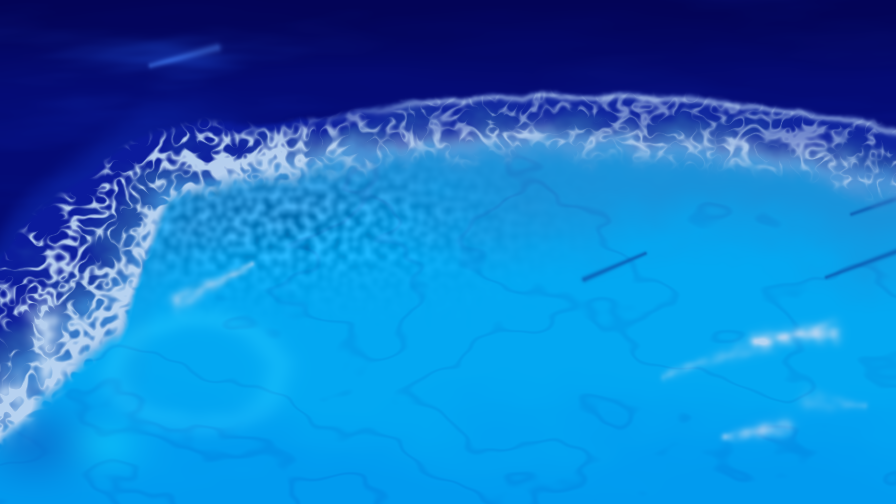
Give the GLSL for this background, as a WebGL 2 fragment shader.

```glsl
#version 300 es
precision highp float;
uniform vec2 u_resolution;
out vec4 outColor;

#define DEEP vec3(0.015, 0.045, 0.46)
#define INDIGO vec3(0.01, 0.015, 0.34)
#define SLATE vec3(0.13, 0.30, 0.66)
#define TEAL vec3(0.12, 0.55, 0.83)
#define WATER vec3(0.01, 0.66, 0.95)
#define FOAM vec3(0.74, 0.84, 0.95)
#define LACE_SCALE 15.0
#define EDGE_WOBBLE 0.022
#define STREAK_GAIN 0.55

vec2 hashGradient(vec2 cell) {
    vec3 q = fract(vec3(cell.xyx) * vec3(0.1031, 0.1030, 0.0973));
    q += dot(q, q.yzx + 33.33);
    float angle = 6.2832 * fract((q.x + q.y) * q.z);
    return vec2(cos(angle), sin(angle));
}

float gradientNoise(vec2 p) {
    vec2 i = floor(p), f = fract(p);
    vec2 w = f * f * f * (f * (f * 6.0 - 15.0) + 10.0);
    vec2 e = vec2(1.0, 0.0);
    float a = dot(hashGradient(i), f);
    float b = dot(hashGradient(i + e.xy), f - e.xy);
    float c = dot(hashGradient(i + e.yx), f - e.yx);
    float d = dot(hashGradient(i + e.xx), f - e.xx);
    return mix(mix(a, b, w.x), mix(c, d, w.x), w.y);
}

float fbm(vec2 p) {
    float sum = 0.0, gain = 0.6;
    for (int i = 0; i < 4; i++) {
        sum += gain * gradientNoise(p);
        p = mat2(1.6, 1.2, -1.2, 1.6) * p + 7.3;
        gain *= 0.5;
    }
    return sum;
}

// Soft blob around a point
float glow(vec2 p, vec2 centre, vec2 radius) {
    vec2 q = (p - centre) / radius;
    return exp(-dot(q, q));
}

// Soft stroke that widens from a to b
float stroke(vec2 p, vec2 a, vec2 b, float startWidth, float endWidth) {
    vec2 ab = b - a;
    float h = clamp(dot(p - a, ab) / dot(ab, ab), 0.0, 1.0);
    float d = length(p - a - ab * h) / mix(startWidth, endWidth, h);
    return exp(-d * d);
}

// Heights of the breaking crest and of the shallow water behind it
float crestHeight(float u) {
    return 0.817 - 0.6 * (u - 0.65) * (u - 0.65)
        + 0.06 * exp(-pow((u - 0.18) / 0.09, 2.0)) - 0.08 * exp(-u / 0.04);
}

float shallowHeight(float u) {
    float arch = 0.70 - 0.52 * (u - 0.6) * (u - 0.6);
    return mix(0.13 + 1.6 * u, arch, smoothstep(0.13, 0.20, u));
}

vec3 deepSea(vec2 p, float u, float crest) {
    float swell = fbm(vec2(p.x * 1.6 - p.y, p.y * 8.0));
    vec3 col = mix(DEEP, INDIGO, smoothstep(0.78, 1.0, p.y + 0.1 * swell));
    col += vec3(0.02, 0.07, 0.16) * max(swell, 0.0);
    float wisps = glow(p, vec2(0.30, 0.87), vec2(0.28, 0.07));
    col += vec3(0.05, 0.14, 0.22) * wisps * smoothstep(-0.1, 0.4, swell);
    col += vec3(0.12, 0.2, 0.22) * stroke(p, vec2(0.30, 0.87), vec2(0.43, 0.905), 0.006, 0.009);
    float halo = smoothstep(0.09, 0.0, p.y - crest) * smoothstep(0.35, 0.1, u);
    return col + vec3(0.02, 0.07, 0.13) * halo;
}

vec3 shallows(vec2 p, float u, float below) {
    float drift = fbm(p * vec2(2.2, 4.0) + 3.0);
    float shade = smoothstep(0.24, 0.0, below + 0.16 * drift) * smoothstep(0.12, 0.22, u);
    vec3 col = mix(WATER, TEAL, 0.8 * shade);
    col = mix(col, vec3(0.0, 0.57, 0.93), smoothstep(0.25, 0.0, p.y + 0.2 * drift) * 0.6);
    // Textured patch and soft swirl lines
    float patchMask = glow(p, vec2(0.55, 0.56), vec2(0.32, 0.10));
    col += patchMask * (vec3(0.05, -0.03, -0.05) + 0.28 * gradientNoise(p * 50.0));
    float contour = abs(fract(3.0 * drift + 2.0 * p.y) - 0.5);
    col -= vec3(0.0, 0.045, 0.03) * smoothstep(0.10, 0.0, contour);
    float ring = length((p - vec2(0.40, 0.27)) / vec2(0.20, 0.13)) + 0.3 * drift;
    col += vec3(0.05, 0.05, 0.02) * exp(-pow((ring - 0.8) * 6.0, 2.0));
    col = mix(col, vec3(0.03, 0.42, 0.80), 0.7 * glow(p, vec2(0.07, 0.12), vec2(0.10, 0.07)));
    col += vec3(0.03, 0.10, 0.03) * glow(p, vec2(0.21, 0.12), vec2(0.07, 0.05));
    // Dark ripples
    float ripple = stroke(p, vec2(1.16, 0.446), vec2(1.28, 0.497), 0.006, 0.004)
        + stroke(p, vec2(1.64, 0.45), vec2(1.79, 0.505), 0.004, 0.006)
        + stroke(p, vec2(1.69, 0.575), vec2(1.79, 0.61), 0.004, 0.006);
    return mix(col, vec3(0.04, 0.36, 0.70), min(ripple * STREAK_GAIN * 1.4, 1.0));
}

void main() {
    vec2 uv = gl_FragCoord.xy / u_resolution;
    vec2 p = uv * vec2(16.0 / 9.0, 1.0);
    float u = uv.x;
    float wobble = EDGE_WOBBLE * fbm(p * 9.0);
    float crest = crestHeight(u) + wobble;
    float shallow = shallowHeight(u) + 2.0 * wobble;
    float depth = clamp((p.y - shallow) / (crest - shallow), 0.0, 1.0);
    float left = smoothstep(0.50, 0.22, u);

    // Translucent breaking band between the sea and the shallows
    float tint = fbm(p * vec2(6.0, 9.0));
    vec3 band = mix(vec3(0.22, 0.52, 0.82), SLATE, smoothstep(0.0, 0.45, depth + 0.5 * tint));
    band = mix(band, DEEP * 1.3, smoothstep(0.25, 0.9, depth + tint) * mix(0.65, 0.8, left));
    vec3 col = mix(band, deepSea(p, u, crest), smoothstep(-0.008, 0.008, p.y - crest));
    float blend = mix(0.035, 0.02, left);
    col = mix(shallows(p, u, shallow - p.y), col, smoothstep(-blend, blend, p.y - shallow));

    // Lacy foam, dense on the left and thin on the right
    vec2 warp = p + 0.035 * vec2(fbm(p * 7.0), fbm(p * 7.0 + 19.0));
    float lace = 1.0 - 2.6 * abs(gradientNoise(warp * LACE_SCALE));
    float fine = 1.0 - 2.6 * abs(gradientNoise(warp * LACE_SCALE * 2.7));
    float inside = smoothstep(-0.03, 0.025, p.y - shallow) * smoothstep(0.012, -0.03, p.y - crest);
    float cover = mix(0.0, 0.27 - 0.28 * depth, left) - 0.3 * glow(p, vec2(0.03, 0.37), vec2(0.09, 0.12));
    float foam = smoothstep(0.5, 1.0, 0.5 * lace + 0.5 * fine + cover + 0.5 * tint);
    foam *= inside * mix(0.55, 0.95, left);
    foam += 0.5 * exp(-pow((p.y - crest + 0.006) / 0.007, 2.0)) * smoothstep(0.33, 0.5, u);
    foam += 0.4 * exp(-pow((p.y - shallow - 0.02) / 0.03, 2.0)) * smoothstep(0.2, 0.35, u) * (0.6 + tint);

    // Separate splashes
    float grain = 0.75 + 0.7 * gradientNoise(p * 38.0);
    vec2 q = p + 0.02 * vec2(tint, -tint);
    float splash = stroke(q, vec2(0.09, 0.25), vec2(0.09, 0.37), 0.018, 0.032)
        + glow(q, vec2(0.02, 0.20), vec2(0.04, 0.055))
        + 0.9 * stroke(q, vec2(1.50, 0.325), vec2(1.65, 0.342), 0.012, 0.018)
        + 0.35 * stroke(q, vec2(1.32, 0.25), vec2(1.52, 0.32), 0.008, 0.02)
        + 0.6 * stroke(q, vec2(1.44, 0.135), vec2(1.55, 0.155), 0.009, 0.02)
        + 0.25 * stroke(q, vec2(1.60, 0.21), vec2(1.72, 0.19), 0.02, 0.008)
        + 0.7 * stroke(q, vec2(0.36, 0.40), vec2(0.50, 0.475), 0.018, 0.006);
    col = mix(col, FOAM, clamp(foam + splash * grain, 0.0, 0.95));
    outColor = vec4(clamp(col, 0.0, 1.0), 1.0);
}
```
